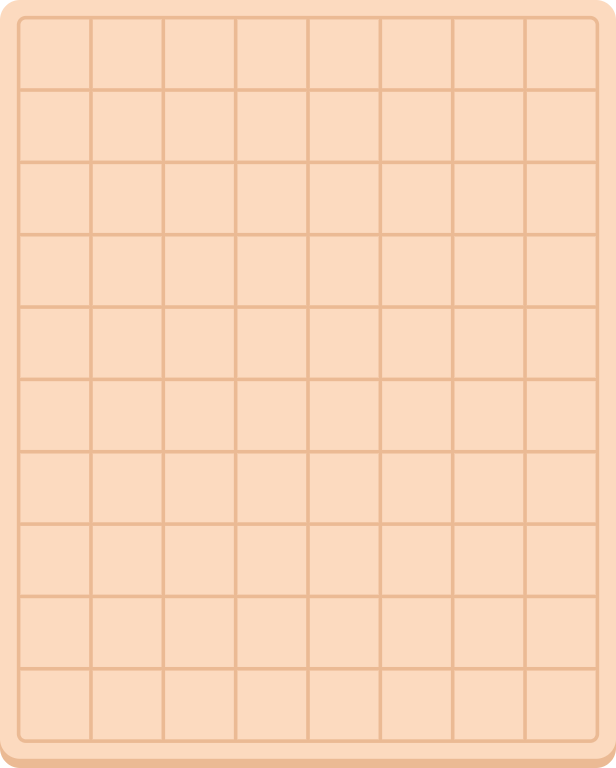
Reproduce this pattern procedurally as a Shadertoy shader.

```glsl
// Lengths are fractions of the canvas height
const vec2  CELLS         = vec2(8.0, 10.0);
const float CELL_SIZE     = 0.0942;
const float LINE_WIDTH    = 0.0047;
const float FRAME_RADIUS  = 0.0095;
const float BOARD_RADIUS  = 0.0260;
const float LIP_HEIGHT    = 0.0120;
const vec3  BOARD_COLOR   = vec3(0.988, 0.855, 0.749);
const vec3  LINE_COLOR    = vec3(0.922, 0.729, 0.580);
const vec3  OUTSIDE_COLOR = vec3(1.0);

float roundedBox(vec2 p, vec2 halfSize, float radius) {
    vec2 q = abs(p) - halfSize + radius;
    return length(max(q, 0.0)) + min(max(q.x, q.y), 0.0) - radius;
}

// Distance to the nearest inner divider, leaving the border to the frame
float dividers(vec2 p) {
    vec2 lastLine = 0.5 * CELLS - 1.0;
    vec2 nearest = clamp(floor(p / CELL_SIZE + 0.5), -lastLine, lastLine);
    vec2 d = abs(p - nearest * CELL_SIZE);
    return min(d.x, d.y);
}

// Pixel coverage of the region where the distance is negative
float coverage(float d) {
    return clamp(0.5 - d * iResolution.y, 0.0, 1.0);
}

void mainImage(out vec4 fragColor, in vec2 fragCoord) {
    float aspect = iResolution.x / iResolution.y;
    vec2 boardHalf = 0.5 * vec2(aspect, 1.0 - LIP_HEIGHT);
    vec2 boardCenter = vec2(0.5 * aspect, 1.0 - boardHalf.y);
    vec2 p = fragCoord / iResolution.y - boardCenter;

    // Board face above its darker lower lip
    float face = roundedBox(p, boardHalf, BOARD_RADIUS);
    float lip = roundedBox(p + vec2(0.0, LIP_HEIGHT), boardHalf, BOARD_RADIUS);
    vec3 color = mix(OUTSIDE_COLOR, LINE_COLOR, coverage(lip));
    color = mix(color, BOARD_COLOR, coverage(face));

    // Rounded frame and the grid inside it
    float frame = roundedBox(p, 0.5 * CELLS * CELL_SIZE, FRAME_RADIUS);
    float grid = max(dividers(p) - 0.5 * LINE_WIDTH, frame);
    float lines = min(abs(frame) - 0.5 * LINE_WIDTH, grid);
    color = mix(color, LINE_COLOR, coverage(lines));

    fragColor = vec4(color, 1.0);
}
```
